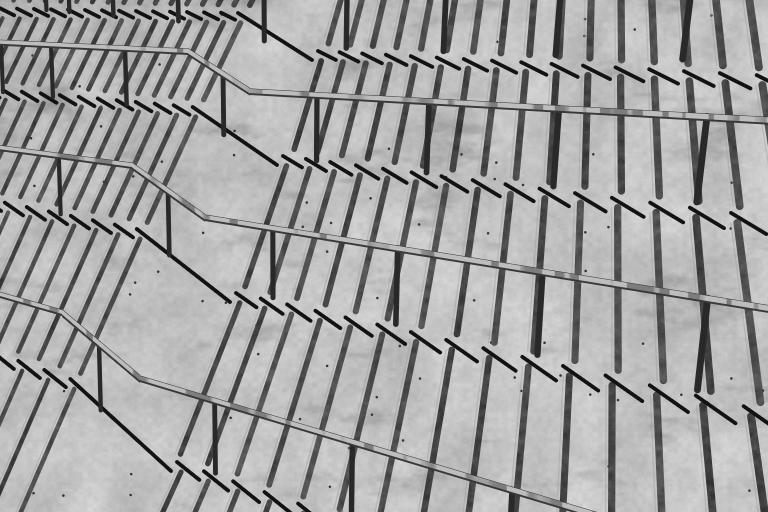
This pattern is drawn by a Shadertoy shader. Its source:

```glsl
// Layout units: the canvas is VIEW_HEIGHT tall, y runs downward.
const float VIEW_HEIGHT = 512.0;
const int FIRST_ROW = -1, LAST_ROW = 3;
const int STEPS_LEFT = 18, STEPS_RIGHT = 17;

// Quadratics in the row index: constant, linear, square.
const vec3 LANDING_X0 = vec3(238.0, -40.0, -5.3);
const vec3 LANDING_Y0 = vec3(13.0, 80.0, 14.0);
const vec3 LANDING_X1 = vec3(312.0, -29.0, -6.0);
const vec3 LANDING_Y1 = vec3(60.0, 89.0, 16.0);
const vec3 ROW_SLOPE_LEFT = vec3(0.02, 0.05, 0.02);
const vec3 ROW_SLOPE_RIGHT = vec3(0.055, 0.06, 0.012);
const vec3 SPACING_LEFT = vec3(17.0, 1.5, 0.5);
const vec3 SPACING_RIGHT = vec3(21.0, 1.0, 0.2);
const vec3 SPACING_GROWTH = vec3(0.55, 0.13, 0.02);
const vec2 FLIGHT_OFFSET = vec2(6.0, -9.0);

// Quadratics in the rail index, zero being the topmost full rail.
const vec3 BEND_X0 = vec3(188.0, -49.0, -7.0);
const vec3 BEND_Y0 = vec3(51.0, 97.5, 16.5);
const vec3 BEND_X1 = vec3(250.0, -35.0, -10.0);
const vec3 BEND_Y1 = vec3(91.0, 112.5, 11.5);
const vec3 RAIL_SLOPE_LEFT = vec3(0.048, 0.05, 0.035);
const vec3 RAIL_SLOPE_RIGHT = vec3(0.056, 0.09, 0.016);
const vec3 POST_X = vec3(223.0, -48.0, -7.0);

const float CONCRETE = 0.765, STRIPE = 0.25, SHADOW = 0.07;
const float POST = 0.16, RAIL_LIGHT = 0.74, RAIL_DARK = 0.22;

float quad(vec3 c, float t) { return c.x + t * (c.y + t * c.z); }

float hash(vec2 p) { return fract(sin(dot(p, vec2(127.1, 311.7))) * 43758.5453); }

float noise(vec2 p) {
    vec2 i = floor(p), f = fract(p);
    f = f * f * (3.0 - 2.0 * f);
    return mix(mix(hash(i), hash(i + vec2(1, 0)), f.x),
               mix(hash(i + vec2(0, 1)), hash(i + vec2(1, 1)), f.x), f.y);
}

float fbm(vec2 p) {
    float sum = 0.0, amp = 0.5;
    for (int i = 0; i < 4; i++, amp *= 0.5) {
        sum += amp * noise(p);
        p = p * 2.03 + 17.0;
    }
    return sum;
}

float segment(vec2 p, vec2 a, vec2 b) {
    vec2 d = b - a;
    return length(p - a - d * clamp(dot(p - a, d) / dot(d, d), 0.0, 1.0));
}

float cover(float dist, float halfWidth, float pixel) {
    return clamp(0.5 + (halfWidth - dist) / pixel, 0.0, 1.0);
}

vec2 landingStart(float k) { return vec2(quad(LANDING_X0, k), quad(LANDING_Y0, k)); }
vec2 landingEnd(float k) { return vec2(quad(LANDING_X1, k), quad(LANDING_Y1, k)); }

float railHeight(float x, float m) {
    vec2 a = vec2(quad(BEND_X0, m), quad(BEND_Y0, m));
    vec2 b = vec2(quad(BEND_X1, m), quad(BEND_Y1, m) + 2.0 * m * m * m);
    if (x < a.x) return a.y + (x - a.x) * quad(RAIL_SLOPE_LEFT, m);
    if (x > b.x) return b.y + (x - b.x) * quad(RAIL_SLOPE_RIGHT, m);
    return mix(a.y, b.y, (x - a.x) / (b.x - a.x));
}

float concrete(vec2 p) {
    float tone = CONCRETE + 0.16 * (fbm(p / 45.0) - 0.47) + 0.10 * (fbm(p / 5.0) - 0.47);
    tone -= 0.10 * smoothstep(0.56, 0.8, fbm(p / vec2(60.0, 22.0) + 40.0));
    tone -= 0.05 * (1.0 - smoothstep(0.0, 350.0, length(p)));
    vec2 cell = floor(p / 24.0);
    vec2 spot = 24.0 * (cell + 0.2 + 0.6 * vec2(hash(cell), hash(cell + 9.0)));
    float speck = step(0.87, hash(cell + 31.0)) * (1.0 - smoothstep(0.6, 1.9, length(p - spot)));
    return mix(tone, 0.2, speck);
}

// One row: slanted shadow dashes with worn nosing stripes below them.
float drawFlight(float tone, vec2 p, float k, float wear, float pixel) {
    for (int i = -STEPS_LEFT; i < STEPS_RIGHT; i++) {
        bool left = i < 0;
        float n = left ? float(i + 1) : float(i);
        float growth = left ? 0.0 : quad(SPACING_GROWTH, k);
        float gap = quad(left ? SPACING_LEFT : SPACING_RIGHT, k);
        vec2 origin = left ? landingStart(k) : landingEnd(k) + FLIGHT_OFFSET;
        vec2 next = left ? landingStart(k + 1.0) : landingEnd(k + 1.0) + FLIGHT_OFFSET;
        vec3 slope = left ? ROW_SLOPE_LEFT : ROW_SLOPE_RIGHT;
        float along = n * (gap + growth * n);
        vec2 start = origin + along * vec2(1.0, quad(slope, k));
        float tread = gap + growth * (2.0 * n + 1.0);
        vec2 dashEnd = i == -1 ? landingEnd(k) : start + 0.83 * tread * vec2(1.0, 0.5 + 0.1 * k);

        // The stripe runs down to where it meets the next row.
        vec2 fall = next - origin;
        float lean = left ? fall.x / fall.y : (start.x - 609.0) / 950.0;
        vec2 top = start + vec2(0.15 * tread, 10.0);
        float m = quad(slope, k + 1.0);
        float endY = (next.y + m * (top.x - lean * top.y - next.x)) / (1.0 - m * lean) - 8.0;
        vec2 foot = vec2(top.x + lean * (endY - top.y), endY);

        float seed = hash(vec2(n, k + (left ? 50.0 : 0.0)));
        float halfWidth = 2.1 + 0.0025 * max(start.x, 0.0);
        float edge = segment(p + vec2(halfWidth + 2.5, 0.0), top, foot);
        tone = mix(tone, 0.62, 0.45 * cover(edge, 0.7, pixel));
        float ink = STRIPE + 0.08 * (seed - 0.5) + 0.22 * (wear - 0.42);
        tone = mix(tone, ink, 0.95 * cover(segment(p, top, foot), halfWidth, pixel));
        tone = mix(tone, SHADOW, cover(segment(p, start, dashEnd), 1.9, pixel));
    }
    return tone;
}

// Posts widen and tilt toward the right; the rail lies over them.
float drawRail(float tone, vec2 p, float m, float pixel) {
    for (int j = -4; j < 6; j++) {
        float n = float(j);
        float offset = j < 0 ? n * (110.0 + 12.0 * n) : n * (85.0 + 9.0 * n);
        float x = quad(POST_X, m) + offset * (1.0 + 0.115 * m);
        vec2 top = vec2(x, railHeight(x, m));
        vec2 foot = top + vec2(2.0 - 13.0 * pow(abs(x) / 730.0, 2.0), 50.0 + 0.05 * x + 6.0 * m);
        tone = mix(tone, POST, cover(segment(p, top, foot), 2.0 + 0.002 * max(x, 0.0), pixel));
    }
    float slope = railHeight(p.x + 0.5, m) - railHeight(p.x - 0.5, m);
    float d = (p.y - railHeight(p.x, m)) * inversesqrt(1.0 + slope * slope);
    float halfWidth = 2.3 + 0.0012 * p.x;
    float scuff = 0.25 * smoothstep(0.62, 0.8, noise(vec2(p.x / 9.0, m * 7.0)));
    tone = mix(tone, RAIL_DARK, cover(abs(d - 0.7), halfWidth + 0.7, pixel));
    return mix(tone, RAIL_LIGHT - scuff, cover(abs(d), halfWidth - 0.5, pixel));
}

void mainImage(out vec4 fragColor, in vec2 fragCoord) {
    float pixel = VIEW_HEIGHT / iResolution.y;
    vec2 p = vec2(fragCoord.x, iResolution.y - fragCoord.y) * pixel;
    float tone = concrete(p), wear = fbm(p / 7.0);
    for (int k = FIRST_ROW; k <= LAST_ROW; k++) tone = drawFlight(tone, p, float(k), wear, pixel);
    for (int m = -1; m <= 2; m++) tone = drawRail(tone, p, float(m), pixel);
    fragColor = vec4(vec3(tone), 1.0);
}
```
